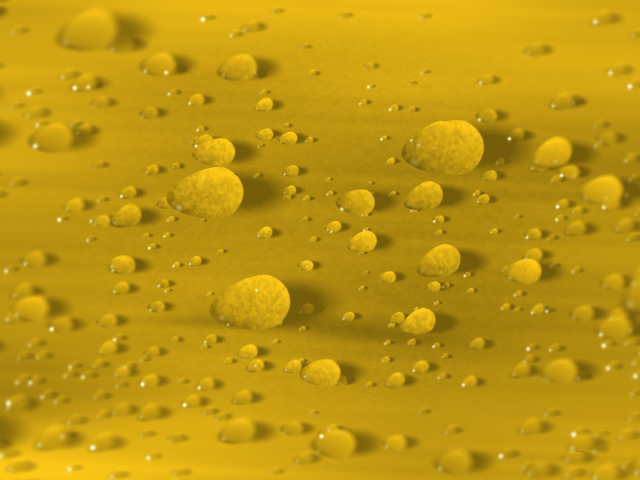
Reproduce this texture procedurally as a Shadertoy shader.

```glsl
// Dew drops on a golden leaf under low side light, seen with a shallow focus.
// Four jittered grids of tilted egg shapes, tiny to large, are laid over a
// streaked leaf; one tone value drives the gold, and glints are added last.

const vec3 GOLD = vec3(1.0, 0.79, 0.088);      // colour at full tone
const vec3 GLINT = vec3(1.0, 0.96, 0.74);      // reflected light
const vec2 FOCUS_CENTRE = vec2(0.68, 0.52);
const float SHARP_BLUR = 0.0022;
const float SOFT_BLUR = 0.016;
const float LEAF_TONE = 0.70;
const float SHADOW_DEPTH = 0.40;
const float FLATTENING = 0.63;                 // drop height over width
const float TAPER = 0.30;
const float TILT = 0.2;
const float GRAIN = 0.20;                      // mottling inside sharp drops

float hash(vec2 p) {
    vec3 q = fract(vec3(p.xyx) * 0.1031);
    q += dot(q, q.yzx + 33.33);
    return fract((q.x + q.y) * q.z);
}

float noise(vec2 p) {
    vec2 i = floor(p), f = fract(p);
    f = f * f * (3.0 - 2.0 * f);
    return mix(mix(hash(i), hash(i + vec2(1, 0)), f.x),
               mix(hash(i + vec2(0, 1)), hash(i + vec2(1, 1)), f.x), f.y);
}

// Two turned octaves, centred on zero.
float grain(vec2 p) {
    vec2 r = mat2(0.8, 0.6, -0.6, 0.8) * p + 40.0;
    return 0.6 * noise(r) + 0.4 * noise(r.yx * 1.7 + p.x * 0.3) - 0.5;
}

// Falls from one to zero between a and b.
float fall(float a, float b, float x) { return 1.0 - smoothstep(a, b, x); }

float blurAt(vec2 p) {
    float away = length((p - FOCUS_CENTRE) * vec2(0.85, 1.1));
    return mix(SHARP_BLUR, SOFT_BLUR, smoothstep(0.22, 0.75, away));
}

// Leaf surface: bright far and near ends, fibres, and a dark crease.
float leafTone(vec2 p, float sharpness) {
    float near = fall(0.0, 0.3, p.y);
    float tone = LEAF_TONE + 0.15 * smoothstep(0.55, 0.95, p.y) + 0.10 * near;
    tone += 0.16 * fall(0.0, 0.6, p.x) * fall(0.0, 0.22, p.y);
    tone += 0.18 * (noise(p * vec2(2.2, 6.0) + 4.0) - 0.5);
    float slope = p.y + 0.04 * p.x;
    tone += 0.05 * (noise(vec2(p.x * 2.5, slope * 55.0)) - 0.5);
    tone += 0.05 * sharpness * grain(vec2(p.x * 90.0, slope * 150.0));
    float crease = (p.y - 0.305 - 0.03 * sin(p.x * 4.0)) / 0.022;
    float reach = smoothstep(0.25, 0.5, p.x) * fall(0.75, 1.1, p.x);
    return tone - 0.13 * reach * exp(-crease * crease);
}

// Adds one grid of drops to the tone and the glint.
void addDrops(vec2 p, vec2 cell, vec2 radii, float chance, float seed,
              inout float tone, inout float glint) {
    float shadow = 0.0, cover = 0.0, bodyTone = 0.0;
    vec2 home = floor(p / cell);
    for (int j = -1; j <= 1; j++)
    for (int i = -1; i <= 1; i++) {
        vec2 id = home + vec2(i, j);
        vec2 key = id + seed * vec2(17.3, 31.7);
        vec2 jitter = vec2(hash(key + 3.1), hash(key + 7.7));
        vec2 centre = (id + 0.18 + 0.64 * jitter) * cell;
        float crowd = 0.6 + 0.8 * noise(centre * 5.0 + seed);
        crowd *= 1.0 - 0.55 * smoothstep(0.7, 0.95, centre.y);
        if (hash(key + 11.9) > chance * crowd) continue;

        float blur = blurAt(centre);
        float size = hash(key + 19.3);
        float radius = mix(radii.x, radii.y, size);
        float spread = radius + 0.4 * blur;
        float soft = min(blur / spread, 0.9);
        float opacity = radius / (radius + 0.5 * blur);

        // Local frame, narrowing towards the lower left.
        float angle = TILT + 0.5 * (hash(key + 23.5) - 0.5);
        float c = cos(angle), s = sin(angle);
        vec2 offset = p - centre;
        vec2 q = vec2(c * offset.x + s * offset.y, c * offset.y - s * offset.x);
        q /= spread * vec2(1.0, FLATTENING);
        q.y *= 1.0 - TAPER * clamp(q.x, -1.0, 0.6);
        float d = length(q);

        // Thrown shadow trails to the right.
        vec2 h = (offset / spread - vec2(1.0, 0.04)) / vec2(1.35, 0.66);
        shadow = max(shadow, opacity * fall(0.3, 1.1 + 0.3 * soft, length(h)));

        // Body glows on the side away from the light.
        float mask = opacity * fall(1.0 - soft, 1.0 + soft, d);
        float body = 0.81 + 0.17 * dot(q, vec2(0.65, 0.65));
        body += 0.12 * (hash(key + 29.1) - 0.5);
        body -= 0.14 * smoothstep(0.6, 1.0, d) * fall(-0.8, 0.3, q.x);
        body += 0.05 * smoothstep(0.5, 0.9, d) * smoothstep(0.0, 0.8, q.y);
        float sharpness = fall(SHARP_BLUR, 0.6 * SOFT_BLUR, blur);
        body += GRAIN * sharpness * grain(p * 125.0 + seed);
        if (mask > cover) { cover = mask; bodyTone = body; }

        // Small reflection of the light on the lower left.
        vec2 g = offset - spread * vec2(-0.68, -0.34);
        float spot = max(0.075 * radius, 0.0022) + 0.24 * blur;
        float power = 0.2 + 1.1 * pow(hash(key + 37.7), 3.0);
        glint += power * exp(-dot(g, g) / (spot * spot));
    }
    tone = mix(tone * (1.0 - SHADOW_DEPTH * shadow), bodyTone, cover);
}

void mainImage(out vec4 fragColor, in vec2 fragCoord) {
    vec2 p = fragCoord / iResolution.y;
    float tone = leafTone(p, fall(SHARP_BLUR, SOFT_BLUR, blurAt(p)));
    float glint = 0.0;

    // Tiny drops first, large drops on top.
    addDrops(p, vec2(0.056, 0.038), vec2(0.004, 0.009), 0.30, 1.0, tone, glint);
    addDrops(p, vec2(0.095, 0.062), vec2(0.011, 0.021), 0.42, 2.0, tone, glint);
    addDrops(p, vec2(0.200, 0.130), vec2(0.026, 0.048), 0.52, 3.0, tone, glint);
    addDrops(p, vec2(0.360, 0.270), vec2(0.055, 0.088), 0.48, 4.0, tone, glint);

    vec3 colour = GOLD * clamp(tone, 0.46, 0.99);
    fragColor = vec4(mix(colour, GLINT, clamp(glint, 0.0, 1.0)), 1.0);
}
```
